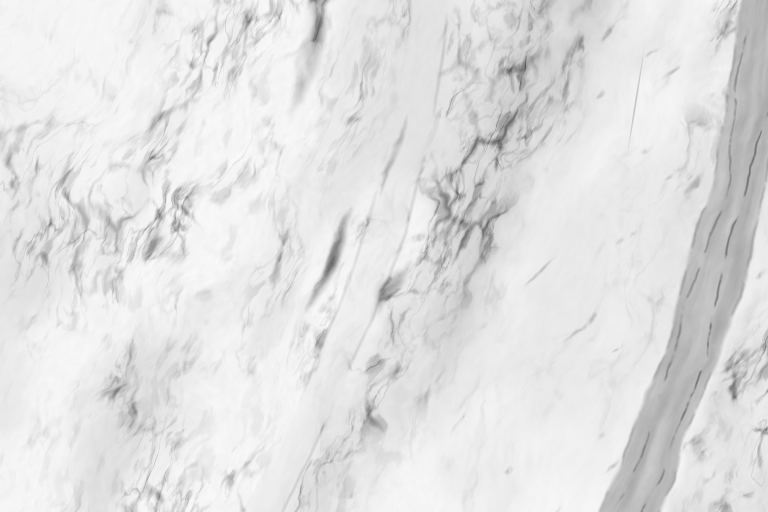
Reproduce this texture procedurally as a WebGL 1 fragment shader.

```glsl
precision highp float;
// White marble with slanted grey bands, wispy cellular veins and short dark streaks.
uniform vec2 u_resolution;

const float WHITE = 0.962;        // brightest stone
const float DARKEST = 0.34;       // deepest vein
const float CLOUD_SHADE = 0.085;  // soft mottling
const float WISP_SHADE = 0.20;    // stretched veins
const float NET_SHADE = 0.20;     // cellular veins
const float FLECK_SHADE = 0.17;   // small grey flecks
const float BAND_SHADE = 0.235;   // broad grey band
const float HAZE_SHADE = 0.085;   // pale grey band
const float GRAIN_SHADE = 0.045;  // crystal grain
const vec2 GRAIN_DIR = vec2(0.40, 0.917);
const vec2 DASH_DIR = vec2(0.78, 0.626);
const vec2 DASH_CELL = vec2(0.15, 0.065);

float hash(vec2 p) { return fract(sin(dot(p, vec2(127.1, 311.7))) * 43758.5); }
vec2 hash2(vec2 p) { return vec2(hash(p), hash(p + 19.7)); }

float noise(vec2 p) {
  vec2 i = floor(p), f = fract(p);
  f = f * f * (3.0 - 2.0 * f);
  return mix(mix(hash(i), hash(i + vec2(1, 0)), f.x),
             mix(hash(i + vec2(0, 1)), hash(i + vec2(1, 1)), f.x), f.y);
}

// Layers turn only slightly, so stretched input stays stretched.
float fbm(vec2 p) {
  float sum = 0.0, amp = 0.5;
  for (int i = 0; i < 5; i++) {
    sum += amp * noise(p);
    p = mat2(2.0, 0.25, -0.25, 2.0) * p + 7.3;
    amp *= 0.5;
  }
  return sum / 0.97;
}

// Gap between the two nearest cell points: zero on cell borders.
float cellGap(vec2 p) {
  vec2 cell = floor(p);
  float near = 9.0, next = 9.0;
  for (int j = -1; j <= 1; j++) {
    for (int i = -1; i <= 1; i++) {
      vec2 c = cell + vec2(i, j);
      float d = length(c + hash2(c) - p);
      next = min(next, max(near, d));
      near = min(near, d);
    }
  }
  return next - near;
}

float line(float d, float w) { return 1.0 - smoothstep(0.0, w, abs(d)); }
float bump(float d, float w) { return exp(-d * d / (w * w)); }
float slab(float d, float w, float soft) { return 1.0 - smoothstep(w - soft, w + soft, abs(d)); }

// Sideways distance to a curve x = start + slope*y + bend*y*y.
float across(vec2 p, float start, float slope, float bend) {
  return p.x - (start + p.y * (slope + bend * p.y));
}

// Feathered streak fading to both ends.
float streak(vec2 p, vec2 a, vec2 b, float w) {
  vec2 ab = b - a;
  float h = clamp(dot(p - a, ab) / dot(ab, ab), 0.0, 1.0);
  float taper = sin(3.1416 * h);
  return taper * (1.0 - smoothstep(0.0, w * (0.3 + 0.7 * taper), length(p - a - ab * h)));
}

// One randomly placed thin dash in each cell of a tilted grid.
float dashes(vec2 p) {
  vec2 g = vec2(dot(p, DASH_DIR), dot(p, vec2(-DASH_DIR.y, DASH_DIR.x))) / DASH_CELL;
  vec2 id = floor(g), r = hash2(id);
  vec2 d = (fract(g) - mix(vec2(0.4), vec2(0.6), r)) * DASH_CELL;
  float reach = mix(0.015, 0.058, r.y);
  float taper = 1.0 - smoothstep(0.2 * reach, reach, abs(d.x));
  return step(0.5, hash(id + 5.1)) * taper * line(d.y, 0.006);
}

void main() {
  vec2 p = gl_FragCoord.xy / u_resolution.y;

  // Wavy warp, then axes across and along the grain.
  vec2 warp = vec2(fbm(p * 6.0), fbm(p * 6.0 + 31.0)) - 0.5;
  vec2 w = p + 0.075 * warp + 0.004 * sin(p.yx * 31.0 + 4.0 * warp);
  vec2 q = vec2(dot(w, vec2(GRAIN_DIR.y, -GRAIN_DIR.x)), dot(w, GRAIN_DIR));
  float cloud = fbm(q * vec2(7.0, 3.0) + 3.0);
  float fine = fbm(q * vec2(55.0, 20.0));
  float crystal = fbm(q * vec2(120.0, 65.0) + 9.0);
  float patches = smoothstep(0.38, 0.64, fbm(q * vec2(13.0, 6.0) + 40.0));

  // Zones of the slab.
  float greyD = across(p + 0.045 * warp, 1.23, 0.417, -0.137);
  float hazeD = across(w, 0.62, 0.60, -0.11);
  float cleanD = across(p + 0.02 * warp, 0.51, 0.579, -0.249);
  float leftD = across(w, 0.22, 0.27, 0.0);
  float grey = slab(greyD, 0.054, 0.006);
  float haze = slab(hazeD, 0.085, 0.06);
  float clean = slab(cleanD, 0.034, 0.010);
  float corner = smoothstep(0.05, 0.09, greyD) * (1.0 - smoothstep(0.25, 0.55, p.y));
  float fringe = bump(greyD + 0.08, 0.035) * smoothstep(0.30, 0.75, p.y);
  float blot = bump(length((w - vec2(0.05, 0.62)) * vec2(1.0, 0.6)), 0.10);
  float veined = clamp(bump(leftD, 0.18) + haze + corner + fringe + blot
               + 0.7 * bump(cleanD, 0.13) + 0.12, 0.0, 1.0) * (1.0 - 0.85 * clean);

  // Mottling, wisps, cellular net and flecks.
  float shade = CLOUD_SHADE * smoothstep(0.38, 0.72, cloud) * (0.5 + 0.5 * veined);
  shade += HAZE_SHADE * (haze + 0.8 * corner + blot) * (0.4 + 1.2 * fine * cloud);
  float wisp = line(fbm(q * vec2(15.0, 4.5) + 12.0) - 0.5, 0.028)
             + 0.6 * line(fbm(q * vec2(28.0, 10.0) + 70.0) - 0.52, 0.04);
  shade += WISP_SHADE * wisp * patches * veined * fine * 1.3;
  float net = line(cellGap((q + 0.04 * warp) * vec2(17.0, 7.0)), 0.17);
  shade += NET_SHADE * net * patches * veined * smoothstep(0.3, 0.65, fine);
  shade += FLECK_SHADE * smoothstep(0.54, 0.74, fine) * veined * (0.3 + 0.7 * patches);
  shade += 0.025 * clean + 0.09 * line(abs(cleanD) - 0.037, 0.006) * patches;
  shade += 0.17 * dashes(p + 0.07 * warp) * smoothstep(0.08, 0.16, hazeD)
         * smoothstep(0.35, 0.6, fine) * (1.0 - grey);

  // Broad grey band with streaky grain and broken hairlines.
  float grain = fbm(vec2(greyD * 60.0, p.y * 5.0));
  shade = mix(shade, BAND_SHADE + 0.16 * (grain - 0.5) + 0.09 * (fine - 0.5), grey);
  float hair = line(greyD - 0.022 - 0.012 * sin(p.y * 9.0), 0.004)
             + 0.7 * line(greyD + 0.030 - 0.010 * sin(p.y * 13.0), 0.004)
             + 0.5 * line(abs(greyD) - 0.053, 0.005);
  shade += 0.25 * hair * smoothstep(0.36, 0.62, fbm(q * vec2(12.0, 26.0)));

  // Single dark streaks, frayed by the warp and the grain.
  vec2 s = p + 0.05 * warp + 0.012 * (fine - 0.5);
  float dark = 0.28 * streak(s, vec2(0.65, 1.08), vec2(0.555, 0.76), 0.028);
  dark += 0.42 * streak(s, vec2(0.70, 0.60), vec2(0.605, 0.38), 0.021);
  dark += 0.24 * streak(s, vec2(0.80, 0.79), vec2(0.745, 0.61), 0.011);
  dark += 0.30 * streak(s, vec2(0.80, 0.50), vec2(0.725, 0.36), 0.022) * patches;
  shade += dark * (0.2 + 1.4 * fine);
  shade += 0.18 * streak(p, vec2(1.26, 0.915), vec2(1.224, 0.69), 0.003);
  shade += GRAIN_SHADE * (crystal - 0.5) * (0.4 + 0.6 * veined);

  gl_FragColor = vec4(vec3(clamp(WHITE - shade, DARKEST, 1.0)), 1.0);
}
```
